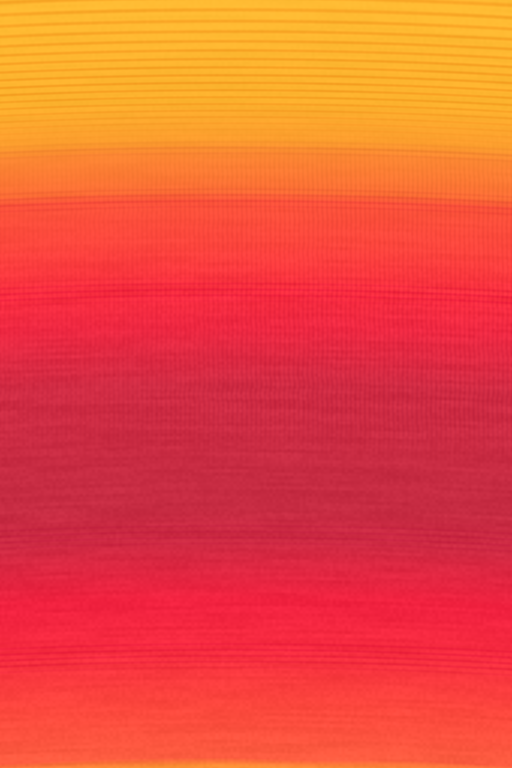
Give the GLSL for this texture, as a Shadertoy shader.

```glsl
float hash(vec2 p) {
    vec3 q = fract(vec3(p.xyx) * 0.1031);
    q += dot(q, q.yzx + 33.33);
    return fract((q.x + q.y) * q.z);
}

float valueNoise(vec2 p) {
    vec2 cell = floor(p);
    vec2 f = fract(p);
    f = f * f * (3.0 - 2.0 * f);
    float low = mix(hash(cell), hash(cell + vec2(1.0, 0.0)), f.x);
    float high = mix(hash(cell + vec2(0.0, 1.0)), hash(cell + 1.0), f.x);
    return mix(low, high, f.y);
}

// Linear transition to the next dye colour
vec3 dye(vec3 current, vec3 next, float start, float end, float depth) {
    return mix(current, next, clamp((depth - start) / (end - start), 0.0, 1.0));
}

vec3 dyeGradient(float depth) {
    vec3 c = vec3(1.0, 0.735, 0.20);
    c = dye(c, vec3(0.99, 0.70, 0.18), 0.02, 0.13, depth);
    c = dye(c, vec3(0.99, 0.62, 0.18), 0.13, 0.182, depth);
    c = dye(c, vec3(0.99, 0.53, 0.20), 0.182, 0.202, depth);
    c = dye(c, vec3(0.99, 0.43, 0.21), 0.202, 0.25, depth);
    c = dye(c, vec3(0.99, 0.33, 0.23), 0.25, 0.263, depth);
    c = dye(c, vec3(0.99, 0.27, 0.24), 0.263, 0.32, depth);
    c = dye(c, vec3(0.98, 0.18, 0.25), 0.32, 0.38, depth);
    c = dye(c, vec3(0.94, 0.16, 0.26), 0.38, 0.425, depth);
    c = dye(c, vec3(0.82, 0.17, 0.265), 0.425, 0.50, depth);
    c = dye(c, vec3(0.78, 0.17, 0.26), 0.50, 0.62, depth);
    c = dye(c, vec3(0.81, 0.165, 0.26), 0.66, 0.705, depth);
    c = dye(c, vec3(0.95, 0.135, 0.25), 0.705, 0.78, depth);
    c = dye(c, vec3(0.97, 0.17, 0.25), 0.79, 0.84, depth);
    c = dye(c, vec3(0.99, 0.28, 0.24), 0.84, 0.92, depth);
    c = dye(c, vec3(0.99, 0.36, 0.25), 0.92, 0.985, depth);
    return dye(c, vec3(0.99, 0.57, 0.20), 0.987, 0.999, depth);
}

float window(float x, float start, float end, float feather) {
    return smoothstep(start - feather, start + feather, x)
         * (1.0 - smoothstep(end - feather, end + feather, x));
}

// Smooth groove at each whole phase, faded where too fine to resolve
float groove(float phase, float width) {
    float footprint = fwidth(phase);
    float distanceToLine = abs(fract(phase) - 0.5);
    float line = smoothstep(0.5 - width - footprint * 0.5, 0.5, distanceToLine);
    return line * (1.0 - smoothstep(0.35, 0.6, footprint));
}

void mainImage(out vec4 fragColor, in vec2 fragCoord) {
    vec2 uv = fragCoord / iResolution.xy;

    // Rows sag toward both sides
    float sag = 0.034 * (uv.x - 0.45) * (uv.x - 0.45);
    float depth = 1.0 - uv.y - sag;
    float wobble = valueNoise(vec2(uv.x * 5.0, depth * 70.0)) - 0.5;
    vec3 color = dyeGradient(depth + wobble * 0.004);

    // Ribs tighten below the yellow top
    float ribPhase = 60.0 * depth + 200.0 * depth * depth + 0.2;
    float ribs = groove(ribPhase, 0.23) * (1.0 - smoothstep(0.10, 0.20, depth));
    color -= vec3(0.025, 0.085, 0.055) * ribs;

    // Narrow seams between dye bands
    float seams = window(depth, 0.185, 0.20, 0.006)
                + window(depth, 0.245, 0.27, 0.008)
                + window(depth, 0.365, 0.39, 0.01)
                + 0.6 * window(depth, 0.68, 0.71, 0.01)
                + window(depth, 0.835, 0.87, 0.01);
    color -= vec3(0.035, 0.045, 0.01) * seams * groove(depth * 130.0, 0.3);

    // Fine vertical knit through the middle
    float stitch = groove(uv.x * 108.0 + 0.3 * wobble, 0.35) - 0.3;
    float knit = window(depth, 0.20, 0.57, 0.05) * (0.5 + 0.5 * smoothstep(0.1, 0.6, uv.x));
    color -= vec3(0.04, 0.022, 0.015) * stitch * knit;

    // Uneven yarn and soft grain
    float streak = valueNoise(vec2(uv.x * 9.0, depth * 230.0)) - 0.5;
    float grain = valueNoise(uv * vec2(170.0, 256.0)) - 0.5;
    float redCloth = smoothstep(0.22, 0.42, depth);
    color += vec3(0.04, 0.03, 0.03) * streak * (0.5 + 0.5 * redCloth);
    color += vec3(0.03, 0.025, 0.025) * grain * (0.4 + 0.6 * redCloth);

    fragColor = vec4(clamp(color, 0.0, 1.0), 1.0);
}
```
